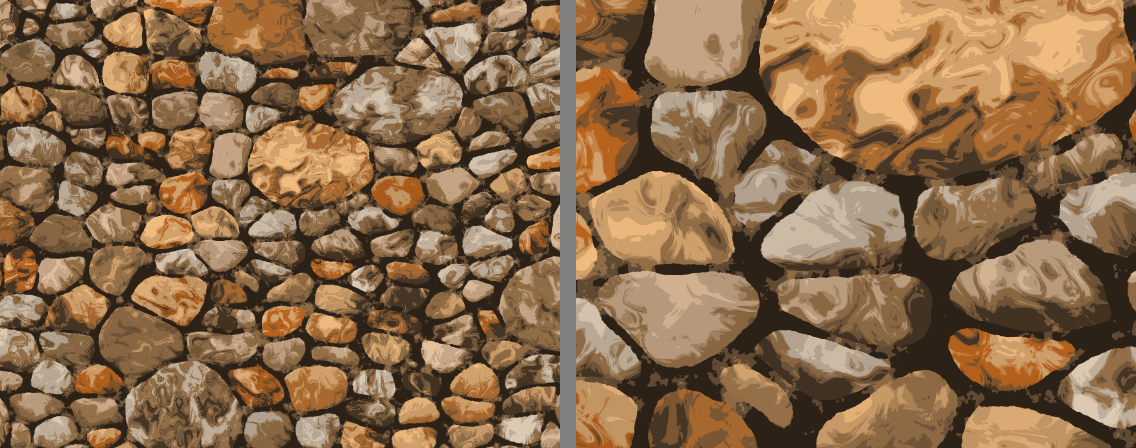
Left, the full canvas; right, a detail of the centre.
Reproduce this texture procedurally as a WebGL 2 fragment shader.

```glsl
#version 300 es
precision highp float;
// Dry stone wall: a power diagram over an unevenly split grid gives blocky
// stones of mixed size; softened bisector distances round them and leave dark
// joints; layered noise cut into flat tones gives each face its mottling.
#define BLOCK 0.18       // height of a coarse block
#define SQUEEZE 0.75     // below 1 makes stones wider than tall
#define JITTER 0.52      // scatter of stone centres
#define ROUNDING 130.0   // higher gives sharper corners
#define JOINT 0.0036     // half width of the joints
#define MOTTLE 24.0      // frequency of the face pattern
#define CONTRAST 1.45    // strength of the face pattern
#define RELIEF 0.27      // light and shade on the rims

uniform vec2 u_resolution;
out vec4 fragColor;

const int SITES = 7;     // up to six stones and one pebble per block
const vec3 SOIL = vec3(0.17, 0.13, 0.09);
const vec3 EARTH = vec3(0.38, 0.29, 0.20);

vec2 hash2(vec2 p) {
    p = vec2(dot(p, vec2(127.1, 311.7)), dot(p, vec2(269.5, 183.3)));
    return fract(sin(p) * 43758.5453);
}

float noise(vec2 p) {
    vec2 i = floor(p), f = fract(p);
    f = f * f * (3.0 - 2.0 * f);
    float low = mix(hash2(i).x, hash2(i + vec2(1, 0)).x, f.x);
    float high = mix(hash2(i + vec2(0, 1)).x, hash2(i + vec2(1, 1)).x, f.x);
    return mix(low, high, f.y);
}

float fbm(vec2 p) {
    float sum = 0.0, amp = 1.0, total = 0.0;
    for (int i = 0; i < 5; i++) {
        sum += amp * noise(p);
        total += amp;
        amp *= 0.62;
        p = mat2(1.6, 1.2, -1.2, 1.6) * p + 7.3;
    }
    return sum / total;
}

float rowShift(float row) { return hash2(vec2(row, 5.0)).x; }

// Block in a neighbouring row and column, following the row shifts
vec2 blockAt(vec2 q, int i, int j) {
    float row = floor(q.y) + float(j);
    return vec2(floor(q.x - rowShift(row)) + float(i), row);
}

// Centre (xy) and weight (z) of one stone; a weight of -9 means absent
vec3 stoneSite(vec2 block, int k) {
    vec2 h = hash2(block + 0.37);
    vec2 split = h.x < 0.17 ? vec2(1, 1) : h.x < 0.30 ? vec2(1, 2)
               : h.x < 0.64 ? vec2(2, 2) : vec2(2, 3);
    float n = float(k), count = split.x * split.y;
    vec2 rnd = hash2(block * 7.0 + n * 1.73 + 3.1);
    vec2 origin = block + vec2(rowShift(block.y), 0.0);
    if (k == SITES - 1)
        return vec3(origin + 0.2 * (rnd - 0.5), h.y < 0.7 ? 0.02 + 0.05 * rnd.x : -9.0);
    float line = floor((n + 0.5) / split.x);
    vec2 local = (vec2(n - line * split.x, line) + 0.5 + JITTER * (rnd - 0.5)) / split;
    float weight = 0.35 / count * (0.8 + 0.4 * fract(rnd.x * 17.0));
    return vec3(origin + local, n < count - 0.5 ? weight : -9.0);
}

float cut(float tone, float level) {
    float w = clamp(fwidth(tone), 0.01, 0.12) * 0.6;
    return smoothstep(level - w, level + w, tone);
}

void main() {
    vec2 p = gl_FragCoord.xy / u_resolution.y;
    float pixel = 1.0 / u_resolution.y;

    // Uneven courses and wavy outlines
    vec2 bent = p + 0.05 * (vec2(noise(p * 3.0), noise(p * 3.0 + 31.0)) - 0.5)
              + 0.018 * (vec2(noise(p * 16.0 + 9.0), noise(p * 16.0 + 57.0)) - 0.5);
    vec2 squeeze = vec2(SQUEEZE, 1.0);
    vec2 q = bent * squeeze / BLOCK + 20.0;

    // Owning stone
    vec3 own = vec3(0.0);
    float best = 1e5;
    for (int j = -1; j <= 1; j++) for (int i = -1; i <= 1; i++)
        for (int k = 0; k < SITES; k++) {
            vec3 s = stoneSite(blockAt(q, i, j), k);
            float power = dot(q - s.xy, q - s.xy) - s.z;
            if (power < best) { best = power; own = s; }
        }

    // Rounded distance to the stone's border, and its inward direction
    float sum = 1e-12;
    vec2 inward = vec2(0.0);
    for (int j = -1; j <= 1; j++) for (int i = -1; i <= 1; i++)
        for (int k = 0; k < SITES; k++) {
            vec3 s = stoneSite(blockAt(q, i, j), k);
            vec2 d = (s.xy - own.xy) * squeeze;
            float len = length(d);
            if (len < 1e-3) continue;
            float gap = BLOCK * (dot(q - s.xy, q - s.xy) - s.z - best) / (2.0 * len);
            float near = exp(-ROUNDING * gap);
            sum += near;
            inward -= near * d / len;
        }
    float border = -log(sum) / ROUNDING;
    inward /= sum;

    // Mottled tone of the face, turned and stretched for each stone
    vec2 seed = hash2(floor(own.xy * 200.0)), mood = hash2(seed * 91.0 + 4.0);
    float angle = 6.283 * mood.x, c = cos(angle), s = sin(angle);
    vec2 face = mat2(c, s, -s, c) * p * vec2(1.0, 1.4) * MOTTLE + seed * 60.0;
    face += 1.3 * vec2(noise(face * 1.7), noise(face * 1.7 + 19.0));
    float grain = fbm(face) - 0.5;
    float rim = exp(-max(border - JOINT, 0.0) / 0.013);
    float tone = 0.57 + 0.26 * (seed.y - 0.5)
               + CONTRAST * mix(0.55, 1.5, mood.y) * grain
               + rim * (RELIEF * dot(-inward, vec2(-0.5, 0.85)) - 0.08);

    // Stone colours: neutral, tan, brown and rust
    float hue = seed.x;
    vec3 mid = hue > 0.88 ? vec3(0.69, 0.37, 0.11)
             : hue > 0.58 ? vec3(0.64, 0.40, 0.18) : vec3(0.56, 0.42, 0.27);
    vec3 light = hue > 0.46 ? vec3(0.79, 0.61, 0.41) : vec3(0.75, 0.63, 0.51);
    light = mix(light, vec3(0.72, 0.68, 0.62), step(hue, 0.10) * 0.7);
    vec3 color = mix(EARTH * 0.7, mix(EARTH, mid, 0.35), cut(tone, 0.20));
    color = mix(color, mid, cut(tone, 0.34));
    color = mix(color, mix(mid, light, 0.5), cut(tone, 0.54));
    color = mix(color, light, cut(tone, 0.60));
    color = mix(color, light * 1.12 + 0.02, cut(tone, 0.84));
    color *= 0.95 + 0.1 * mood.x;

    // Joints with crumbs of earth
    float rough = fbm(p * 45.0 + 13.0) - 0.5;
    vec3 joint = mix(SOIL, EARTH, cut(rough, 0.06));
    joint = mix(joint, vec3(0.56, 0.42, 0.27), cut(rough, 0.16));
    float edge = border - JOINT - 0.003 * (noise(p * 7.0) - 0.5) + 0.008 * rough;
    color = mix(joint, color, smoothstep(-0.7 * pixel, 0.7 * pixel, edge));
    fragColor = vec4(color, 1.0);
}
```
